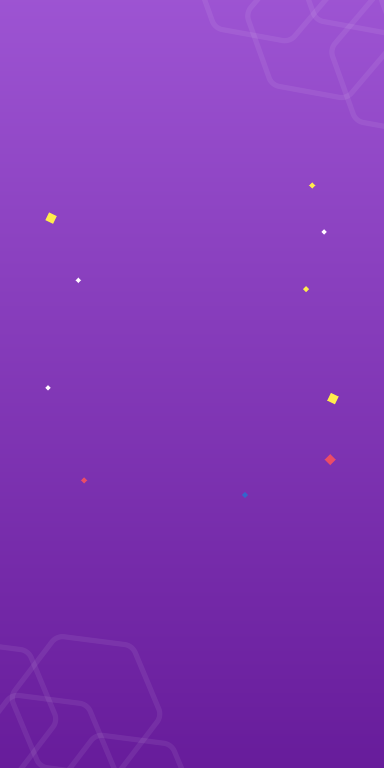
Write a WebGL 2 fragment shader that draws this background.

```glsl
#version 300 es
precision highp float;
// Violet vertical gradient with faint rounded hexagon outlines in two corners
// and a sprinkle of small tilted confetti squares. Shapes are distance
// functions in a space one unit wide and two units tall.

uniform vec2 u_resolution;
out vec4 fragColor;

// xy: centre of each hexagon; the first four lie at the bottom left
const vec2 HEXAGONS[8] = vec2[8](
  vec2(0.224, 0.161), vec2(-0.047, 0.148), vec2(0.107, 0.008), vec2(0.326, -0.096),
  vec2(0.836, 1.930), vec2(0.688, 2.078), vec2(1.055, 1.836), vec2(0.951, 2.099));

// xy: centre, z: half side, w: palette index
const vec4 CONFETTI[10] = vec4[10](
  vec4(0.133, 1.432, 0.0112, 0), vec4(0.867, 0.962, 0.0112, 0),
  vec4(0.813, 1.517, 0.0057, 0), vec4(0.797, 1.247, 0.0057, 0),
  vec4(0.844, 1.396, 0.0050, 1), vec4(0.204, 1.270, 0.0050, 1),
  vec4(0.125, 0.990, 0.0050, 1), vec4(0.860, 0.803, 0.0102, 2),
  vec4(0.219, 0.749, 0.0057, 2), vec4(0.638, 0.711, 0.0057, 3));

const vec3 PALETTE[4] = vec3[4](
  vec3(1.0, 0.93, 0.30), vec3(1.0, 0.97, 1.0), vec3(0.92, 0.30, 0.40), vec3(0.20, 0.40, 0.80));

vec2 rotate(vec2 p, float angle) {
  float c = cos(angle), s = sin(angle);
  return vec2(c * p.x - s * p.y, s * p.x + c * p.y);
}

float hexagonDistance(vec2 p, float apothem) {
  const vec3 k = vec3(-0.866, 0.5, 0.577);
  p = abs(p);
  p -= 2.0 * min(dot(k.xy, p), 0.0) * k.xy;
  p -= vec2(clamp(p.x, -k.z * apothem, k.z * apothem), apothem);
  return length(p) * sign(p.y);
}

float squareDistance(vec2 p, float halfSide) {
  p = abs(p) - halfSide;
  return max(p.x, p.y);
}

void main() {
  vec2 p = gl_FragCoord.xy / u_resolution * vec2(1.0, 2.0);
  float pixel = 1.0 / u_resolution.x;

  // Background gradient
  vec3 color = mix(vec3(0.405, 0.110, 0.607), vec3(0.615, 0.328, 0.825), p.y * 0.5);

  // Translucent hexagon outlines, each blended so crossings brighten
  for (int i = 0; i < 8; i++) {
    vec2 q = rotate(p - HEXAGONS[i], i < 4 ? 0.128 : 0.18);
    float outline = abs(hexagonDistance(q, 0.137) - 0.035) - 0.0068;
    float cover = 1.0 - smoothstep(-0.6 * pixel, 0.6 * pixel, outline);
    color = mix(color, vec3(1.0), 0.07 * cover);
  }

  // Confetti: large yellow squares lean slightly, the rest stand on a corner
  for (int i = 0; i < 10; i++) {
    vec4 piece = CONFETTI[i];
    vec2 q = rotate(p - piece.xy, piece.z > 0.011 ? 0.45 : 0.785);
    float d = squareDistance(q, piece.z);
    float cover = 1.0 - smoothstep(-0.6 * pixel, 0.6 * pixel, d);
    color = mix(color, PALETTE[int(piece.w)], cover);
  }

  fragColor = vec4(color, 1.0);
}
```
